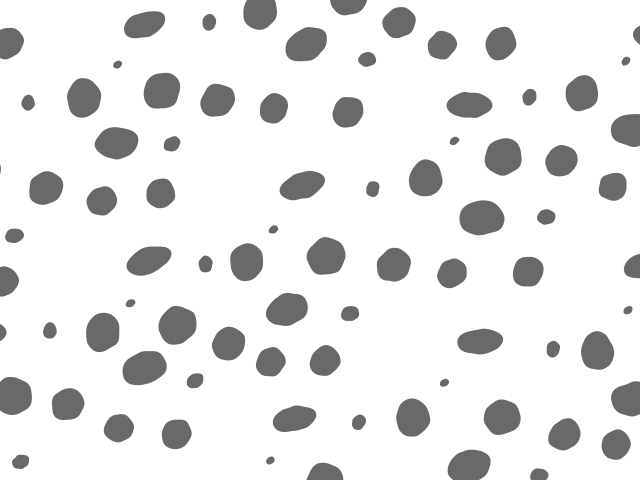
This pattern is drawn by a Shadertoy shader. Its source:

```glsl
const vec3 PAPER = vec3(1.0);
const vec3 DOT_GRAY = vec3(0.41);
const vec2 CELL = vec2(0.354, 0.5);        // motif spacing, in canvas heights
const float COLUMN_RISE = 1.0 / 6.0;       // each column sits this much higher
const vec2 ORIGIN = vec2(0.292, 0.444);
const float WARP = 0.075;                  // smooth drift of the dot centres
const float WARP_FREQ = 2.3;
const float JITTER = 0.012;
const float TILT_JITTER = 0.5;
const float SIZE_JITTER = 0.08;
const float WOBBLE = 0.14;                 // unevenness of the outlines
const float WOBBLE_FREQ = 1.2;
const float REACH = 0.07;                  // no dot extends beyond this

// One motif: centre offset (xy) and ellipse radii (zw) of each dot
const int DOT_COUNT = 10;
const vec4 DOTS[DOT_COUNT] = vec4[DOT_COUNT](
    vec4( 0.000,  0.000, 0.047, 0.026),
    vec4(-0.023, -0.236, 0.047, 0.034),
    vec4( 0.052, -0.125, 0.040, 0.037),
    vec4( 0.233,  0.014, 0.034, 0.039),
    vec4( 0.174, -0.153, 0.036, 0.032),
    vec4(-0.066, -0.359, 0.032, 0.029),
    vec4( 0.069, -0.365, 0.033, 0.030),
    vec4( 0.104, -0.250, 0.019, 0.015),
    vec4( 0.132,  0.000, 0.014, 0.017),
    vec4(-0.052, -0.075, 0.010, 0.0075));
const float TILTS[DOT_COUNT] = float[DOT_COUNT](
    0.12, 0.2, 0.7, -0.1, 0.8, 0.7, 0.9, 0.3, -0.3, 0.7);

vec2 hash22(vec2 p) {
    vec3 q = fract(vec3(p.xyx) * vec3(0.1031, 0.1030, 0.0973));
    q += dot(q, q.yzx + 33.33);
    return fract((q.xx + q.yz) * q.zy);
}

float cornerGradient(vec2 corner, vec2 offset) {
    float angle = 6.2832 * hash22(corner).x;
    return dot(vec2(cos(angle), sin(angle)), offset);
}

float gradientNoise(vec2 p) {
    vec2 i = floor(p), f = fract(p);
    vec2 u = f * f * f * (f * (f * 6.0 - 15.0) + 10.0);
    vec2 e = vec2(1.0, 0.0);
    float low  = mix(cornerGradient(i, f), cornerGradient(i + e, f - e), u.x);
    float high = mix(cornerGradient(i + e.yx, f - e.yx),
                     cornerGradient(i + e.xx, f - e.xx), u.x);
    return mix(low, high, u.y);
}

vec2 rotate(vec2 p, float angle) {
    float c = cos(angle), s = sin(angle);
    return vec2(c * p.x + s * p.y, c * p.y - s * p.x);
}

// Approximate signed distance to an ellipse
float ellipseDistance(vec2 p, vec2 radii) {
    float k = length(p / radii);
    return k * (k - 1.0) / max(length(p / (radii * radii)), 1e-3);
}

float dotDistance(vec2 p, vec2 motif, int index) {
    vec4 shape = DOTS[index];
    vec2 seed = motif * 17.0 + float(index) * vec2(3.0, 7.0) + 200.0;
    vec2 rnd = hash22(seed);

    // Centre: lattice point, drifted by noise
    vec2 centre = ORIGIN + motif * CELL + vec2(0.0, motif.x * COLUMN_RISE) + shape.xy;
    vec2 n = centre * WARP_FREQ + 20.0;
    centre += WARP * vec2(gradientNoise(n), gradientNoise(n + 37.0));
    centre += JITTER * (rnd - 0.5);

    vec2 q = p - centre;
    float dist = length(q);
    if (dist > REACH) return REACH;

    // Uneven, tilted ellipse
    vec2 direction = q / max(dist, 1e-4);
    float swell = 1.0 + SIZE_JITTER * (rnd.x - 0.5)
                + WOBBLE * gradientNoise(direction * WOBBLE_FREQ + seed + rnd);
    float tilt = TILTS[index] + TILT_JITTER * (rnd.y - 0.5);
    return ellipseDistance(rotate(q, tilt), shape.zw * swell);
}

void mainImage(out vec4 fragColor, in vec2 fragCoord) {
    vec2 p = fragCoord / iResolution.y;
    float nearest = REACH;

    // Visit the sheared lattice cells whose dots can reach this point
    float column = floor((p.x - ORIGIN.x) / CELL.x);
    for (int i = -1; i <= 1; i++) {
        float x = column + float(i);
        float row = floor((p.y - ORIGIN.y - x * COLUMN_RISE) / CELL.y);
        for (int j = 0; j <= 1; j++)
            for (int k = 0; k < DOT_COUNT; k++)
                nearest = min(nearest, dotDistance(p, vec2(x, row + float(j)), k));
    }

    float paper = clamp(0.5 + nearest * iResolution.y, 0.0, 1.0);
    fragColor = vec4(mix(DOT_GRAY, PAPER, paper), 1.0);
}
```
